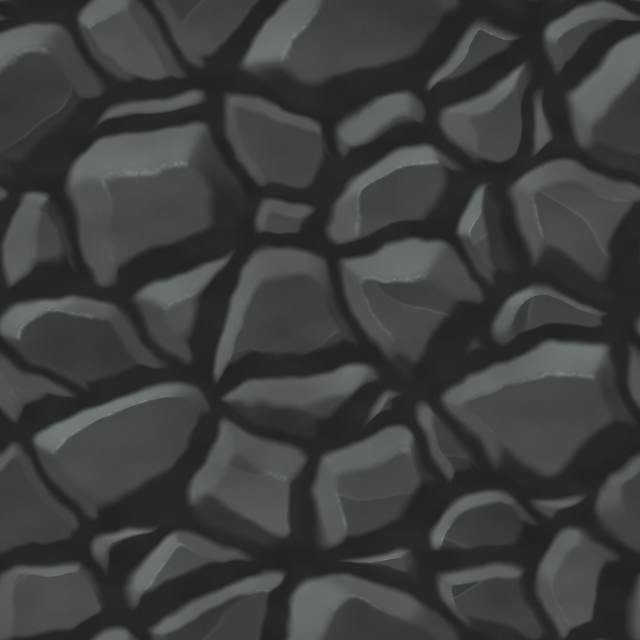
Give the GLSL for this texture, as a three.js fragment shader.

```glsl
varying vec2 vUv;

const vec2 GRID = vec2(6.0, 7.0);

float hash(vec2 p) {
  return fract(sin(dot(p, vec2(127.1, 311.7))) * 43758.5453);
}

// Value noise that wraps after a whole number of repeats
float noise(vec2 uv, vec2 repeats) {
  vec2 p = uv * repeats;
  vec2 i = floor(p);
  vec2 f = fract(p);
  f = f * f * (3.0 - 2.0 * f);
  float a = hash(mod(i, repeats));
  float b = hash(mod(i + vec2(1.0, 0.0), repeats));
  float c = hash(mod(i + vec2(0.0, 1.0), repeats));
  float d = hash(mod(i + 1.0, repeats));
  return mix(mix(a, b, f.x), mix(c, d, f.x), f.y);
}

// Stone centre in xy, size weight in z
vec3 stone(vec2 cell) {
  vec2 id = mod(cell, GRID);
  vec2 jitter = vec2(hash(id + 11.3), hash(id + 47.9));
  float size = hash(id + 83.1);
  return vec3(cell + 0.1 + 0.8 * jitter, size * size);
}

float power(vec2 p, vec3 s) {
  vec2 r = p - s.xy;
  return dot(r, r) - s.z;
}

void main() {
  // Hand-drawn wobble of the outlines
  vec2 wobble = vec2(noise(vUv, vec2(13.0)), noise(vUv + 0.37, vec2(13.0))) - 0.5;
  vec2 rough = vec2(noise(vUv, vec2(47.0)), noise(vUv + 0.61, vec2(47.0))) - 0.5;
  vec2 p = vUv * GRID + 0.22 * wobble + 0.035 * rough;
  vec2 base = floor(p);

  // Stone that owns this point
  vec3 own = vec3(0.0);
  vec2 ownCell = base;
  float nearest = 100.0;
  for (int y = -2; y <= 2; y++) {
    for (int x = -2; x <= 2; x++) {
      vec2 cell = base + vec2(float(x), float(y));
      vec3 s = stone(cell);
      float d = power(p, s);
      if (d < nearest) {
        nearest = d;
        own = s;
        ownCell = cell;
      }
    }
  }
  vec2 id = mod(ownCell, GRID);

  // Rounded distance to the gap, and chamfers of uneven width
  float edgeSum = 0.0;
  float chamferSum = 0.0;
  vec2 slope = vec2(0.0);
  for (int y = -2; y <= 2; y++) {
    for (int x = -2; x <= 2; x++) {
      vec2 cell = base + vec2(float(x), float(y));
      vec3 s = stone(cell);
      vec2 across = s.xy - own.xy;
      float span = length(across);
      if (span > 0.001) {
        float d = (power(p, s) - nearest) / (2.0 * span);
        float width = mix(0.14, 0.36, hash(id + 3.0 * mod(cell, GRID))) * (0.75 + 0.5 * own.z);
        float weight = exp(-11.0 * d / width);
        edgeSum += exp(-16.0 * d);
        chamferSum += weight;
        slope += weight * across / span;
      }
    }
  }
  float edge = -log(edgeSum + 1e-7) / 16.0;
  float chamfer = -log(chamferSum + 1e-20) / 11.0;
  float lit = dot(slope / (chamferSum + 1e-20), normalize(vec2(-0.6, 0.8)));

  float cloud = noise(vUv, vec2(9.0, 11.0));
  float brush = noise(vUv, vec2(23.0, 31.0));
  float grain = noise(vUv, vec2(211.0));

  // Flat face with a slow gradient and, on some stones, a crease
  vec2 local = p - own.xy;
  float face = 0.235 + 0.085 * hash(id + 5.7) + 0.05 * (cloud - 0.5) + 0.025 * (brush - 0.5);
  face += 0.035 * dot(local, vec2(-0.4, -0.6));
  float angle = 6.2832 * hash(id + 29.0);
  float crease = dot(local, vec2(cos(angle), sin(angle))) - 0.12 + 0.3 * (cloud - 0.5);
  float creased = step(0.45, hash(id + 61.0));
  face -= creased * 0.035 * smoothstep(-0.015, 0.025, crease);
  face += creased * 0.05 * brush * exp(-pow(crease / 0.022, 2.0));

  // Chamfers: pale to the upper left, dark to the lower right
  float glow = max(lit, 0.0);
  float bevel = 0.27 + 0.13 * glow - 0.12 * smoothstep(0.0, 0.75, -lit);
  bevel += 0.14 * glow * glow * (cloud - 0.3) + 0.03 * (brush - 0.5);
  float tone = mix(bevel, face, smoothstep(0.8, 1.12, chamfer));

  // Chalky line along the lit ridge
  float ridge = exp(-pow((chamfer - 0.98) / 0.075, 2.0));
  tone += 0.12 * ridge * smoothstep(0.05, 0.6, lit) * smoothstep(0.25, 0.75, cloud) * (0.5 + 0.8 * grain);

  // Dark gaps, wider below and to the right
  float gap = mix(0.015, 0.05, smoothstep(0.3, -0.6, lit));
  float shadow = 0.135 + 0.03 * brush;
  tone = mix(shadow, tone, smoothstep(gap - 0.015, gap + 0.075, edge));
  tone += 0.008 * (grain - 0.5);

  gl_FragColor = vec4(tone * vec3(0.955, 1.0, 1.0), 1.0);
}
```
